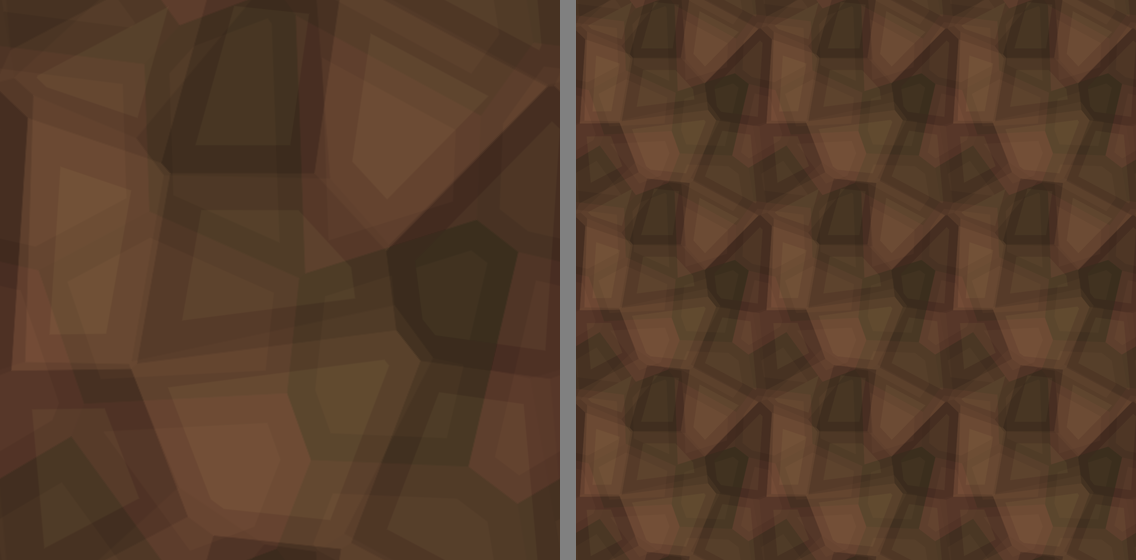
Left: one tile. Right: repeated 3 by 3.
Write a Shadertoy shader that draws this texture.

```glsl
// Faceted brown rock: flat polygon cells, each with a lighter inset plateau.
// Three wrapping Voronoi layers overlap; one repeats another with its
// seeds nudged, which leaves thin translucent slivers along the ridges.

vec2 hash2(vec2 cell, float seed) {
    vec3 q = fract(vec3(cell.xyx + seed * 1.37) * vec3(0.1031, 0.1130, 0.0973));
    q += dot(q, q.yzx + 33.33);
    return fract((q.xx + q.yz) * q.zy);
}

// Seed point inside a cell; cells wrap after n repeats.
vec2 seedPoint(vec2 cell, float n, float seed, float nudge) {
    vec2 wrapped = mod(cell, n);
    return 0.5 + 0.76 * (hash2(wrapped, seed) - 0.5)
               + nudge * (hash2(wrapped, seed + 19.0) - 0.5);
}

// Evenly spread tones, so light and dark keep fixed shares.
float cellTone(vec2 cell, float n) {
    vec2 wrapped = mod(cell, n);
    float index = wrapped.x + n * wrapped.y;
    return mod(index * 5.0 + 2.0, n * n) / (n * n - 1.0);
}

// Returns the cell tone in x and the inset plateau mask in y.
vec2 facets(vec2 uv, float n, float seed, float nudge, float band) {
    vec2 base = floor(uv * n);
    vec2 local = fract(uv * n);
    float pixel = 1.0 / iResolution.y;

    // Nearest seed
    vec2 nearCell = vec2(0.0), nearVec = vec2(0.0);
    float nearDist = 1e3;
    for (int j = -1; j <= 1; j++)
    for (int i = -1; i <= 1; i++) {
        vec2 cell = vec2(i, j);
        vec2 v = cell + seedPoint(base + cell, n, seed, nudge) - local;
        if (dot(v, v) < nearDist) {
            nearDist = dot(v, v);
            nearVec = v;
            nearCell = cell;
        }
    }

    // Closest border and the cell behind it
    float edge = 1e3;
    vec2 otherCell = nearCell;
    for (int j = -2; j <= 2; j++)
    for (int i = -2; i <= 2; i++) {
        vec2 cell = nearCell + vec2(i, j);
        vec2 v = cell + seedPoint(base + cell, n, seed, nudge) - local;
        vec2 across = v - nearVec;
        if (dot(across, across) > 1e-4) {
            float d = dot(0.5 * (nearVec + v), normalize(across));
            if (d < edge) {
                edge = d;
                otherCell = cell;
            }
        }
    }
    edge /= n;

    float tone = mix(cellTone(base + otherCell, n), cellTone(base + nearCell, n),
                     0.5 + 0.5 * smoothstep(0.0, pixel, edge));
    float width = band * (0.75 + 0.5 * hash2(mod(base + nearCell, n), seed + 7.0).x);
    float plateau = smoothstep(width - pixel, width + pixel, edge);
    return vec2(tone, plateau);
}

void mainImage(out vec4 fragColor, in vec2 fragCoord) {
    vec2 uv = fragCoord / iResolution.xy;

    vec2 rock   = facets(uv, 3.0, 3.0, 0.0, 0.058);
    vec2 sliver = facets(uv, 3.0, 3.0, 0.22, 0.03);
    vec2 veil   = facets(uv + vec2(0.17, 0.11), 3.0, 41.0, 0.0, 0.05);

    // Stack the translucent tones
    float light = 0.30
        + 0.40 * (rock.x - 0.5) + 0.20 * (sliver.x - 0.5) + 0.24 * (veil.x - 0.5)
        + 0.15 * rock.y + 0.09 * veil.y;
    light = clamp(light, 0.0, 1.0);

    // Dark umber to warm tan, with slight olive and red casts
    vec3 color = mix(vec3(0.240, 0.165, 0.115), vec3(0.480, 0.340, 0.230), light);
    color += vec3(0.012, -0.008, 0.003) * (veil.x - 0.5) * 2.0;
    color += vec3(-0.006, 0.006, 0.0) * (rock.y - 0.5);

    fragColor = vec4(color, 1.0);
}
```
